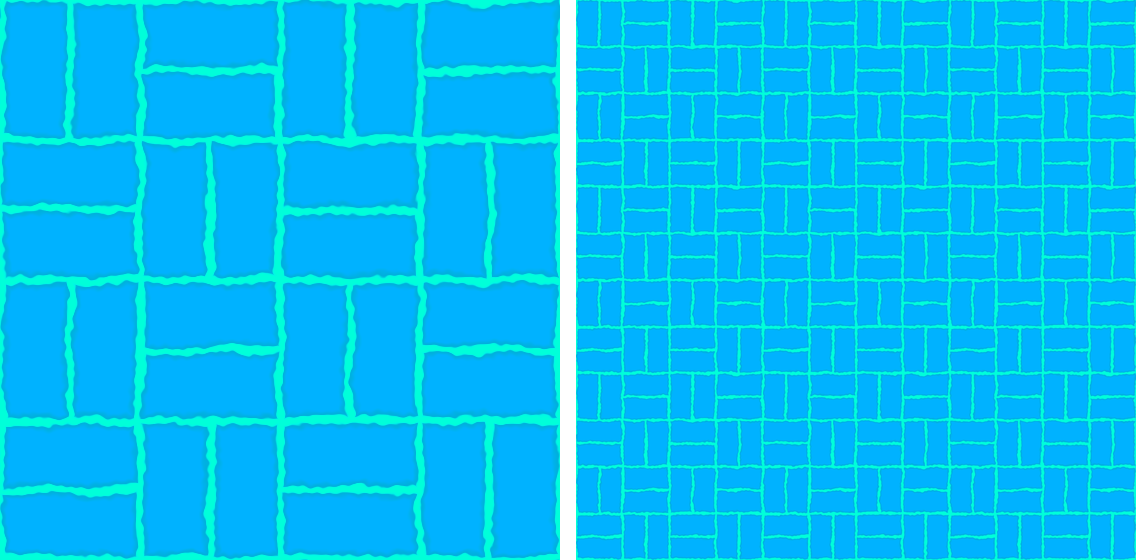
Left, the tile; right, the same tile 3 across and 3 down.
A three.js fragment shader for this pattern:

```glsl
// Basket-weave paving: paired blue bricks with rough mint joints and soft shaded rims.
#define CELLS 4.0
#define JOINT_HALF 0.0067
#define JOINT_VARIATION 0.55
#define EDGE_SOFT 0.0013
#define RIM_WIDTH 0.011
#define BEND 0.010
#define ROUGHNESS 0.0062
#define BRICK_COLOR vec3(0.0, 0.70, 1.0)
#define RIM_COLOR vec3(0.0, 0.69, 0.86)
#define JOINT_COLOR vec3(0.0, 1.0, 0.85)
#define JOINT_EDGE_COLOR vec3(0.0, 0.97, 0.90)

varying vec2 vUv;

float hash(vec2 p) {
  vec3 q = fract(p.xyx * vec3(0.1031, 0.1030, 0.0973));
  q += dot(q, q.yzx + 33.33);
  return fract((q.x + q.y) * q.z);
}

// Unit gradient at a lattice point, wrapped to the period
vec2 latticeGradient(vec2 cell, float period, float seed) {
  float angle = 6.28318 * hash(mod(cell, period) + seed);
  return vec2(cos(angle), sin(angle));
}

// Gradient noise that repeats across the unit canvas
float tileNoise(vec2 uv, float period, float seed) {
  // The shift keeps lattice zeros away from the joints
  vec2 p = uv * period + vec2(0.37, 0.43);
  vec2 i = floor(p);
  vec2 f = p - i;
  vec2 u = f * f * f * (f * (f * 6.0 - 15.0) + 10.0);
  vec2 e = vec2(1.0, 0.0);
  float a = dot(latticeGradient(i, period, seed), f);
  float b = dot(latticeGradient(i + e.xy, period, seed), f - e.xy);
  float c = dot(latticeGradient(i + e.yx, period, seed), f - e.yx);
  float d = dot(latticeGradient(i + e.xx, period, seed), f - e.xx);
  return mix(mix(a, b, u.x), mix(c, d, u.x), u.y);
}

vec2 tileNoise2(vec2 uv, float period, float seed) {
  return vec2(tileNoise(uv, period, seed), tileNoise(uv, period, seed + 71.0));
}

// Distance to the nearest joint centre line, in canvas units
float jointDistance(vec2 uv) {
  vec2 p = uv * CELLS;
  vec2 cell = floor(p);
  float upright = mod(cell.x + cell.y, 2.0);
  vec2 brick = mix(vec2(1.0, 0.5), vec2(0.5, 1.0), upright);
  vec2 local = mod(p - cell, brick);
  vec2 edge = min(local, brick - local);
  return min(edge.x, edge.y) / CELLS;
}

void main() {
  // Bent and ragged joint lines
  vec2 warped = vUv + BEND * tileNoise2(vUv, 13.0, 5.0)
                    + ROUGHNESS * tileNoise2(vUv, 58.0, 19.0);
  float halfWidth = JOINT_HALF * (1.0 + JOINT_VARIATION * tileNoise(vUv, 19.0, 43.0));
  float d = jointDistance(warped) - halfWidth;

  // Brick face with a shaded rim
  vec3 brick = mix(RIM_COLOR, BRICK_COLOR, smoothstep(0.0, RIM_WIDTH, d));

  // Joint, slightly cooler along its sides
  vec3 joint = mix(JOINT_COLOR, JOINT_EDGE_COLOR, smoothstep(-0.0035, -0.0005, d));

  vec3 color = mix(joint, brick, smoothstep(-EDGE_SOFT, EDGE_SOFT, d));
  gl_FragColor = vec4(color, 1.0);
}
```
